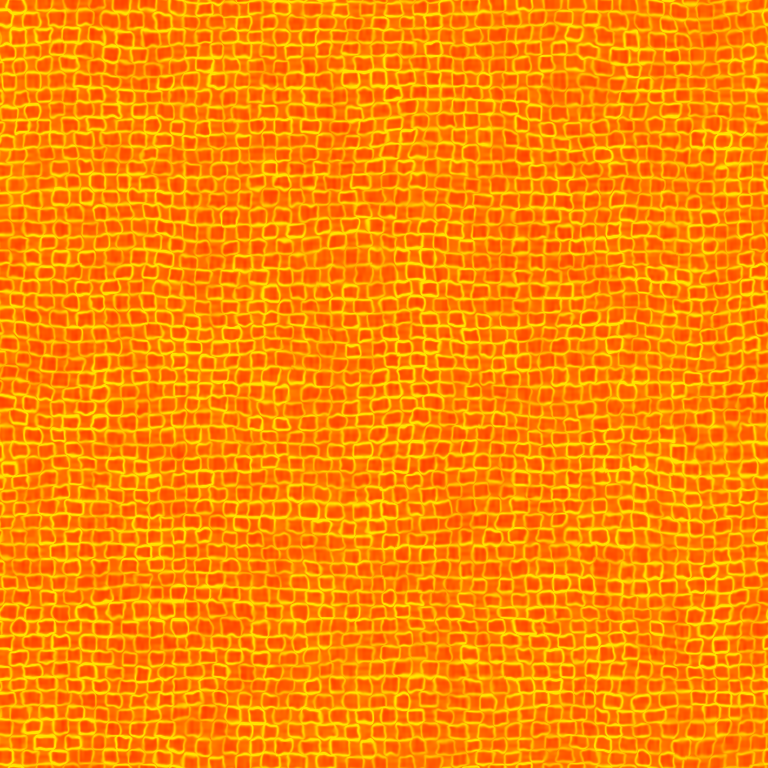
Reproduce this texture procedurally as a Shadertoy shader.

```glsl
#define THREADS vec2(58.0, 52.0)
#define KNOT_HALF vec2(0.60, 0.47)
#define CORNER 0.22
#define CREASE_WIDTH 0.115
#define SIDE_CREASE 0.78
#define JITTER 0.16
#define SWAY 0.7
#define FRAY 0.22
#define FIBRE 0.34
#define DEEP_ORANGE vec3(1.0, 0.31, 0.0)
#define YELLOW vec3(1.0, 0.89, 0.0)

float hash(vec2 p) {
    return fract(sin(dot(p, vec2(127.1, 311.7))) * 43758.5453);
}

// Value noise over the unit square that wraps after "cells" lattice steps
float wrapNoise(vec2 uv, vec2 cells, float seed) {
    vec2 p = uv * cells;
    vec2 i = floor(p);
    vec2 f = fract(p);
    f = f * f * (3.0 - 2.0 * f);
    vec2 a = mod(i, cells) + seed;
    vec2 b = mod(i + 1.0, cells) + seed;
    return mix(mix(hash(a), hash(vec2(b.x, a.y)), f.x),
               mix(hash(vec2(a.x, b.y)), hash(b), f.x), f.y);
}

vec2 wrapNoise2(vec2 uv, vec2 cells, float seed) {
    return vec2(wrapNoise(uv, cells, seed), wrapNoise(uv, cells, seed + 17.3)) - 0.5;
}

// Raised knots on a checkerboard: x = crease brightness, y = distance to the nearest knot
vec2 weave(vec2 p) {
    float crease = 0.0;
    float nearest = 1.0;
    vec2 home = floor(p);
    for (int y = -1; y <= 1; y++) {
        for (int x = -1; x <= 1; x++) {
            vec2 cell = home + vec2(x, y);
            if (mod(cell.x + cell.y, 2.0) > 0.5) continue;
            vec2 id = mod(cell, THREADS);
            vec2 shift = vec2(hash(id + 3.1), hash(id + 7.7)) - 0.5;
            vec2 grow = vec2(hash(id + 11.9), hash(id + 23.3)) - 0.5;
            vec2 halfSize = KNOT_HALF + JITTER * grow * vec2(1.0, 0.5);
            vec2 q = abs(p - cell - 0.5 - JITTER * shift) - halfSize + CORNER;
            float d = length(max(q, 0.0)) + min(max(q.x, q.y), 0.0) - CORNER;
            float level = mix(SIDE_CREASE, 1.0, smoothstep(-0.12, 0.12, q.y - q.x));
            level *= 0.75 + 0.4 * hash(id + 31.7);
            crease = max(crease, level * exp(-d * d / (CREASE_WIDTH * CREASE_WIDTH)));
            nearest = min(nearest, d);
        }
    }
    return vec2(crease, nearest);
}

void mainImage(out vec4 fragColor, in vec2 fragCoord) {
    vec2 uv = fragCoord / iResolution.xy;

    // Slow sway of the threads and small ragged edges
    vec2 p = uv * THREADS;
    p += SWAY * wrapNoise2(uv, vec2(11.0, 13.0), 2.0);
    p += FRAY * wrapNoise2(uv, THREADS * 2.0, 41.0);
    vec2 cloth = weave(p);
    float knot = smoothstep(0.1, -0.1, cloth.y);

    // Creases fade in places, along rows and columns
    float wear = 0.45 * wrapNoise(uv, vec2(15.0, 52.0), 5.0)
               + 0.30 * wrapNoise(uv, vec2(58.0, 9.0), 9.0)
               + 0.45 * wrapNoise(uv, THREADS * 2.0, 13.0);
    float crease = cloth.x * (0.4 + 0.85 * wear);

    // Upright fibres on the knots, level streaks in the gaps between
    float upright = wrapNoise(uv, THREADS * vec2(4.0, 1.0), 19.0);
    float level = wrapNoise(uv, THREADS * vec2(1.0, 4.0), 29.0);
    float fibre = mix(0.25 * upright + 0.75 * level, 0.65 * upright + 0.35 * level, knot);
    float tone = FIBRE * (fibre - 0.32) + 0.13 * (1.0 - knot);
    tone += 0.08 * (wrapNoise(uv, vec2(7.0, 6.0), 37.0) - 0.5);

    tone = clamp(max(tone, 0.0) * (1.0 - 0.6 * crease) + crease + min(tone, 0.0), -0.12, 1.0);
    fragColor = vec4(mix(DEEP_ORANGE, YELLOW, tone), 1.0);
}
```
